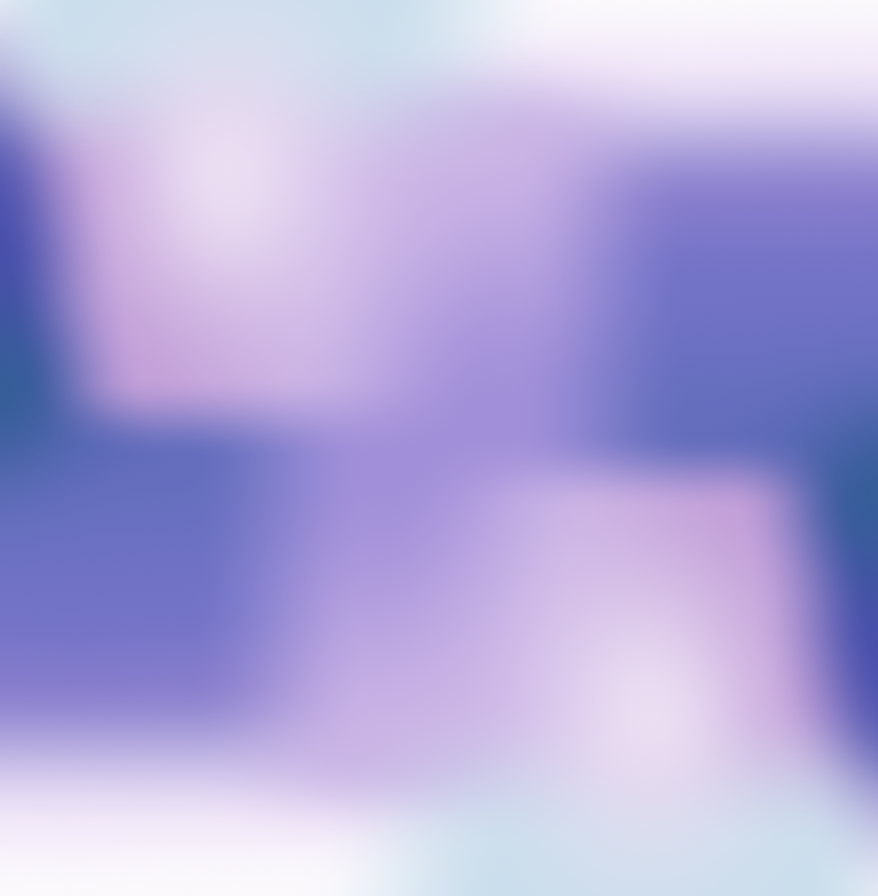
A Shadertoy shader for this background:

```glsl
// Soft violet gradient mesh: a pale-to-blue vertical ramp with a lilac centre,
// overlaid by a dark edge glow and a pink lobe that repeat under a half turn.
// A faint noise warp gives the blends a slightly hand-brushed flow.

#define PIVOT vec2(0.5, 0.505)
#define WARP_SIZE 0.007
#define WARP_SCALE vec2(7.0, 13.0)
#define LILAC vec3(0.63, 0.56, 0.85)
#define INDIGO vec3(0.29, 0.31, 0.67)
#define TEAL vec3(0.19, 0.37, 0.58)
#define PINK vec3(0.75, 0.61, 0.84)
#define ORCHID vec3(0.80, 0.71, 0.90)
#define BLUSH vec3(0.92, 0.87, 0.95)
#define MINT vec3(0.79, 0.87, 0.925)

float hash(vec2 p) {
    return fract(sin(dot(p, vec2(127.1, 311.7))) * 43758.5453);
}

float noise(vec2 p) {
    vec2 cell = floor(p), f = fract(p);
    f = f * f * (3.0 - 2.0 * f);
    float low = mix(hash(cell), hash(cell + vec2(1, 0)), f.x);
    float high = mix(hash(cell + vec2(0, 1)), hash(cell + vec2(1, 1)), f.x);
    return mix(low, high, f.y);
}

// Elliptical Gaussian falloff
float glow(vec2 p, vec2 centre, vec2 radius) {
    vec2 d = (p - centre) / radius;
    return exp(-dot(d, d));
}

// Blue at the middle height, white at the top and bottom
vec3 verticalRamp(float h) {
    vec3 c = mix(vec3(0.39, 0.43, 0.74), vec3(0.45, 0.45, 0.78), smoothstep(0.0, 0.2, h));
    c = mix(c, vec3(0.53, 0.49, 0.80), smoothstep(0.18, 0.29, h));
    c = mix(c, vec3(0.94, 0.90, 0.97), smoothstep(0.26, 0.43, h));
    return mix(c, vec3(0.985, 0.975, 0.99), smoothstep(0.40, 0.5, h));
}

// Dark left edge: indigo above, teal near the middle
vec3 addEdge(vec3 c, vec2 p) {
    float side = glow(vec2(p.x, 0.0), vec2(-0.5, 0.0), vec2(0.12, 1.0));
    float height = smoothstep(-0.08, 0.15, p.y) * (1.0 - smoothstep(0.2, 0.56, p.y));
    c = mix(c, INDIGO, side * height);
    return mix(c, TEAL, 0.85 * glow(p, vec2(-0.51, 0.06), vec2(0.10, 0.10)));
}

// Pink lobe in the upper left, with a bright core and a mint cap
vec3 addLobe(vec3 c, vec2 p) {
    float left = -0.39 - 0.19 * p.y;
    float right = -0.08 + 0.25 * p.y;
    float mask = smoothstep(left - 0.07, left + 0.07, p.x)
               * (1.0 - smoothstep(right - 0.12, right + 0.12, p.x))
               * smoothstep(-0.015, 0.075, p.y);
    vec3 body = mix(PINK, ORCHID, smoothstep(-0.34, -0.1, p.x));
    body = mix(body, MINT, smoothstep(0.28, 0.45, p.y));
    body = mix(body, BLUSH, glow(p, vec2(-0.24, 0.305), vec2(0.13, 0.16)));
    return mix(c, body, mask);
}

void mainImage(out vec4 fragColor, in vec2 fragCoord) {
    vec2 p = fragCoord / iResolution.xy - PIVOT;
    vec2 flow = p * WARP_SCALE;
    p += WARP_SIZE * (vec2(noise(flow), noise(flow + 31.0)) - 0.5);

    // Backdrop and lilac centre
    float h = abs(p.y);
    vec3 color = verticalRamp(h);
    float band = (1.0 - smoothstep(0.08, 0.29, abs(p.x))) * (1.0 - smoothstep(0.32, 0.46, h));
    color = mix(color, mix(LILAC, ORCHID, smoothstep(0.03, 0.37, h)), band);

    // Edge and lobe, repeated under a half turn
    for (int i = 0; i < 2; i++) {
        color = addLobe(addEdge(color, p), p);
        p = -p;
    }

    // Fine dither against banding
    color += (hash(fragCoord) - 0.5) / 255.0;
    fragColor = vec4(clamp(color, 0.0, 1.0), 1.0);
}
```
